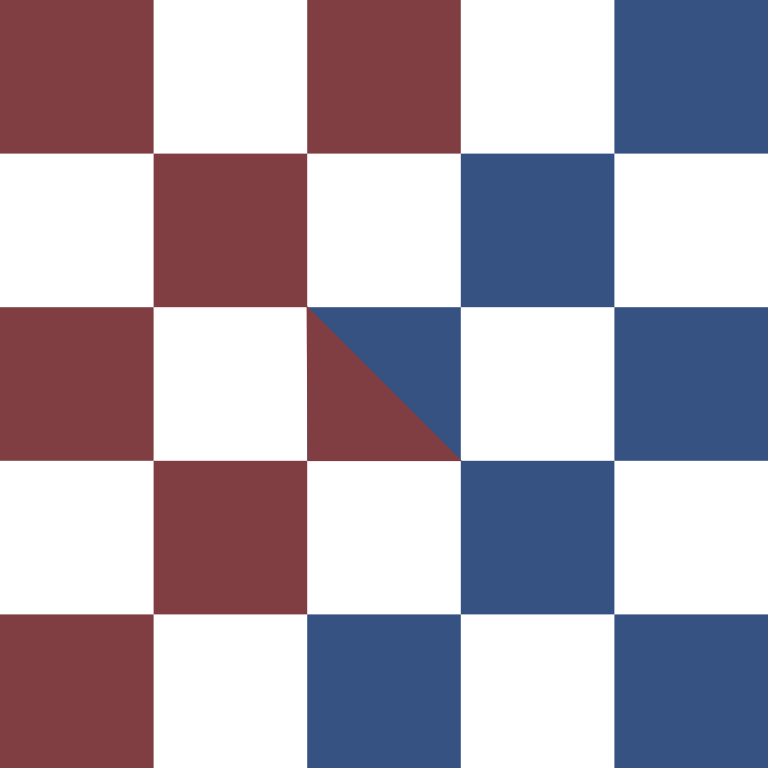
Write a Shadertoy shader that draws this pattern.

```glsl
// A five by five checkerboard, red to the left and blue to the right.
// Each tile is blended in by its pixel coverage; the centre tile is blue
// with a red triangle laid over its lower left half.

#define CELLS 5.0
#define RED vec3(0.504, 0.243, 0.259)
#define BLUE vec3(0.208, 0.322, 0.512)
#define WHITE vec3(1.0)
#define TILT 0.25      // slant of the border between red and blue tiles
#define OVERLAP 0.006  // how far the triangle passes the diagonal

// Share of the pixel on the positive side of an edge
float coverage(float dist, float pixel) {
    return clamp(0.5 + dist / pixel, 0.0, 1.0);
}

// Unit square with its lower left corner at the origin
float square(vec2 p, vec2 pixel) {
    vec2 low = clamp(0.5 + p / pixel, 0.0, 1.0);
    vec2 high = clamp(0.5 + (1.0 - p) / pixel, 0.0, 1.0);
    return low.x * low.y * high.x * high.y;
}

// Lower left half of the unit square, its left side leaning slightly
float triangle(vec2 p, vec2 pixel) {
    float left = coverage(p.x - 0.002 + OVERLAP * p.y, pixel.x);
    float bottom = coverage(p.y + 0.002, pixel.y);
    float diagonal = coverage(1.0 + OVERLAP - p.x - p.y, length(pixel));
    return left * bottom * diagonal;
}

void mainImage(out vec4 fragColor, in vec2 fragCoord) {
    vec2 pixel = CELLS / iResolution.xy;
    vec2 uv = fragCoord * pixel;
    vec2 middle = vec2(floor(CELLS * 0.5));
    vec3 color = WHITE;

    // Coloured tiles, on every second cell
    for (float row = 0.0; row < CELLS; row++) {
        for (float col = mod(row, 2.0); col < CELLS; col += 2.0) {
            vec2 cell = vec2(col, row);
            vec2 offset = cell - middle;
            vec3 tile = offset.x < TILT * offset.y ? RED : BLUE;
            color = mix(color, tile, square(uv - cell, pixel));
        }
    }

    // Red half of the centre tile
    color = mix(color, RED, triangle(uv - middle, pixel));
    fragColor = vec4(color, 1.0);
}
```
